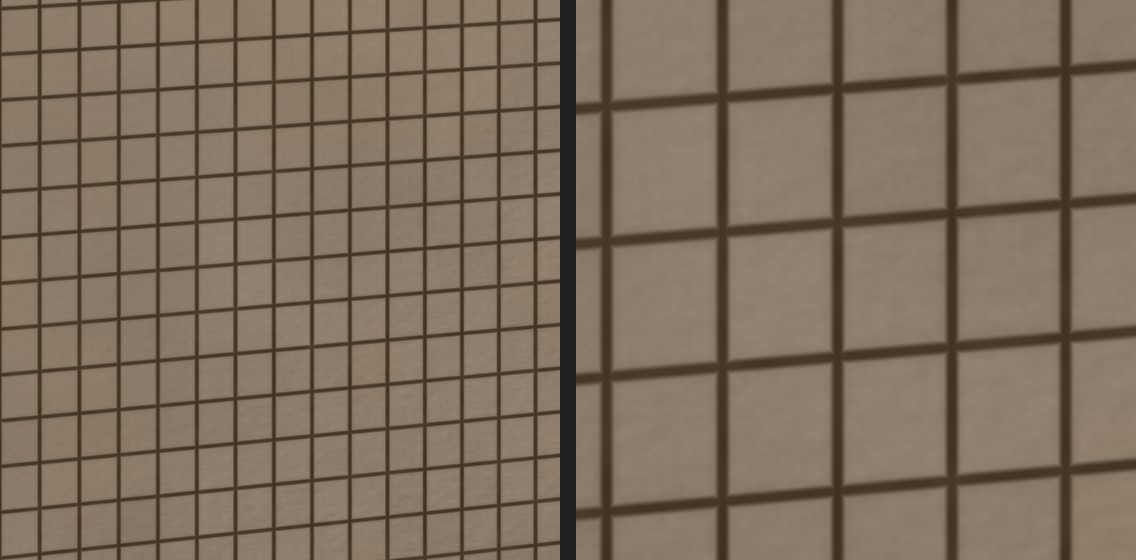
Left, the full canvas; right, a detail of the centre.
Give the GLSL for this pattern, as a Shadertoy shader.

```glsl
// Taupe wall tiles seen at a slight angle, with thin soft brown joints.
// A projective map turns the canvas into tile coordinates; joints come from
// the distance to the nearest grid line, wear from layered value noise.

const vec2  TILES       = vec2(13.96, 12.23);  // tiles across and down at the left edge
const vec2  GRID_SHIFT  = vec2(0.008, -0.191); // offset of the first joints, in tiles
const float ROW_RISE    = 0.717;               // tiles the rows climb from left to right
const float PERSPECTIVE = 0.048;               // shrink towards the right edge
const float JOINT_CORE  = 0.0012;              // half width of the solid joint
const float JOINT_EDGE  = 0.0055;              // half width including its soft edge
const vec3  TILE_COLOR  = vec3(0.558, 0.490, 0.418);
const vec3  JOINT_COLOR = vec3(0.262, 0.202, 0.132);
const vec3  WARM_TINT   = vec3(0.016, 0.004, -0.004);
const float TILE_VARY   = 0.014;               // brightness change between tiles
const float MOTTLE      = 0.050;               // broad cloudy stains
const float RELIEF      = 0.050;               // fine creased surface
const float GRAIN       = 0.016;

float hash(vec2 p) {
    return fract(sin(dot(p, vec2(127.1, 311.7))) * 43758.5453);
}

float noise(vec2 p) {
    vec2 cell = floor(p);
    vec2 f = fract(p);
    f = f * f * (3.0 - 2.0 * f);
    return mix(mix(hash(cell), hash(cell + vec2(1.0, 0.0)), f.x),
               mix(hash(cell + vec2(0.0, 1.0)), hash(cell + vec2(1.0)), f.x), f.y);
}

float fbm(vec2 p) {
    float sum = 0.0;
    float amp = 0.5;
    for (int i = 0; i < 4; i++) {
        sum += amp * noise(p);
        p = p * 2.03 + 17.3;
        amp *= 0.5;
    }
    return sum;
}

// Tile coordinates of a canvas point measured from the upper left.
vec2 tileCoord(vec2 p) {
    vec2 flatGrid = p * TILES + GRID_SHIFT + vec2(0.0, ROW_RISE * p.x);
    return flatGrid / (1.0 - PERSPECTIVE * p.x);
}

// Joint coverage for a distance to the joint's centre line.
float joint(float dist, float pixel) {
    return 1.0 - smoothstep(JOINT_CORE, max(JOINT_EDGE, JOINT_CORE + 1.5 * pixel), dist);
}

void mainImage(out vec4 fragColor, in vec2 fragCoord) {
    vec2 uv = fragCoord / iResolution.xy;
    vec2 p = vec2(uv.x, 1.0 - uv.y);
    float pixel = 1.0 / min(iResolution.x, iResolution.y);

    // Distance to the nearest joints, in canvas units
    vec2 grid = tileCoord(p);
    float depth = 1.0 - PERSPECTIVE * p.x;
    vec2 tileSize = vec2(depth * depth, depth) / TILES;
    vec2 dist = abs(fract(grid + 0.5) - 0.5) * tileSize;
    float upright = joint(dist.x, pixel);
    float level = joint(dist.y, pixel) * 0.95;
    float cover = max(upright, level);

    // Tile tone: individual shade, cloudy stains, warmer towards the top
    vec2 id = floor(grid);
    float shade = (hash(id) - 0.5) * TILE_VARY;
    shade += (fbm(p * 5.0 + 3.0) - 0.47) * MOTTLE;
    shade += 0.012 * (0.5 - p.y);
    vec3 color = TILE_COLOR + shade;
    color += WARM_TINT * (noise(p * 6.0 + 40.0) - 0.2 - 0.5 * p.y);

    // Creases lit from the upper left, strongest at the lower right
    vec2 q = p * vec2(55.0, 95.0) + id * 7.0;
    float crease = fbm(q) - fbm(q + vec2(0.35, 0.45));
    color += crease * RELIEF * mix(0.35, 1.0, smoothstep(0.5, 1.7, p.x + p.y));
    color += (noise(p * 260.0) - 0.5) * GRAIN;

    // Faint shadow beside the joints, then the joints themselves
    float nearest = min(dist.x, dist.y);
    color *= 1.0 - 0.05 * (1.0 - smoothstep(0.003, 0.011, nearest));
    vec3 grout = JOINT_COLOR * (0.94 + 0.14 * noise(p * 45.0));
    color = mix(color, grout, cover);

    fragColor = vec4(color, 1.0);
}
```
